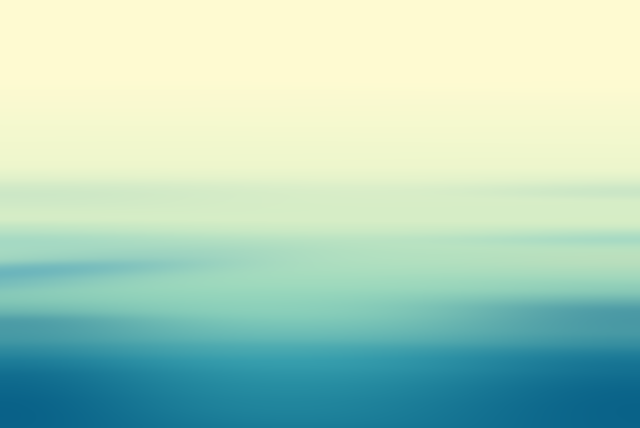
This background is drawn by a WebGL 1 fragment shader. Its source:

```glsl
precision highp float;
// A hazy blurred seascape: cream sky melting through mint into deep teal.
// A piecewise vertical ramp sets the base, wide soft Gaussian smears tint
// both sides, and layered sines add faint horizontal streaks.

uniform vec2 u_resolution;

// Ramp colours, from the bottom to the top
const vec3 DEEP_TEAL   = vec3(0.11, 0.50, 0.60);
const vec3 MID_TEAL    = vec3(0.17, 0.58, 0.65);
const vec3 BRIGHT_TEAL = vec3(0.23, 0.64, 0.69);
const vec3 AQUA        = vec3(0.45, 0.76, 0.72);
const vec3 SEA_GREEN   = vec3(0.53, 0.81, 0.73);
const vec3 MINT        = vec3(0.61, 0.85, 0.74);
const vec3 PALE_MINT   = vec3(0.75, 0.90, 0.76);
const vec3 HAZE        = vec3(0.84, 0.93, 0.775);
const vec3 HAZE_TOP    = vec3(0.87, 0.94, 0.79);
const vec3 LIME_CREAM  = vec3(0.93, 0.965, 0.80);
const vec3 WARM_CREAM  = vec3(0.96, 0.975, 0.81);
const vec3 CREAM       = vec3(0.997, 0.98, 0.82);

// Smear colours
const vec3 ABYSS      = vec3(0.02, 0.36, 0.52);
const vec3 SLATE_TEAL = vec3(0.20, 0.52, 0.63);
const vec3 SKY_BLUE   = vec3(0.36, 0.67, 0.74);
const vec3 COOL_MINT  = vec3(0.60, 0.83, 0.77);
const vec3 GREY_MINT  = vec3(0.77, 0.89, 0.77);
const vec3 PALE_SAND  = vec3(0.79, 0.89, 0.74);

const float STREAK_WARP = 0.003;  // height shift of the streaks
const float SMEAR_TILT  = 0.10;   // rise of the blue smear to the right

// Linear step, giving the ramp no plateaus
float ramp(float low, float high, float y) {
  return clamp((y - low) / (high - low), 0.0, 1.0);
}

vec3 verticalRamp(float y) {
  vec3 c = mix(DEEP_TEAL, MID_TEAL, ramp(0.00, 0.10, y));
  c = mix(c, BRIGHT_TEAL, ramp(0.10, 0.16, y));
  c = mix(c, AQUA,        ramp(0.16, 0.22, y));
  c = mix(c, SEA_GREEN,   ramp(0.22, 0.26, y));
  c = mix(c, MINT,        ramp(0.26, 0.32, y));
  c = mix(c, PALE_MINT,   ramp(0.32, 0.435, y));
  c = mix(c, HAZE,        ramp(0.435, 0.485, y));
  c = mix(c, HAZE_TOP,    ramp(0.51, 0.56, y));
  c = mix(c, LIME_CREAM,  ramp(0.56, 0.61, y));
  c = mix(c, WARM_CREAM,  ramp(0.61, 0.71, y));
  return mix(c, CREAM,    ramp(0.71, 0.82, y));
}

// Soft elliptical weight, 1 at the centre
float smear(vec2 p, vec2 centre, vec2 radius) {
  vec2 d = (p - centre) / radius;
  return exp(-dot(d, d));
}

// Layered sines, stretched along the horizon
float streaks(vec2 p) {
  float sum = 0.0;
  float amplitude = 1.0;
  float frequency = 55.0;
  for (int i = 0; i < 3; i++) {
    sum += amplitude * sin(p.y * frequency + 2.0 * sin(p.x * 3.0 + frequency));
    amplitude *= 0.55;
    frequency *= 1.9;
  }
  return sum;
}

void main() {
  vec2 uv = gl_FragCoord.xy / u_resolution;
  vec2 p = uv + vec2(0.0, STREAK_WARP * streaks(uv));
  vec3 color = verticalRamp(p.y);

  // Hazy bands along the horizon
  color = mix(color, GREY_MINT, 0.65 * smear(p, vec2(0.0, 0.545), vec2(0.40, 0.030)));
  color = mix(color, GREY_MINT, 0.75 * smear(p, vec2(1.0, 0.555), vec2(0.28, 0.022)));
  color = mix(color, COOL_MINT, 0.65 * smear(p, vec2(0.0, 0.435), vec2(0.30, 0.030)));
  color = mix(color, COOL_MINT, 0.65 * smear(p, vec2(1.0, 0.443), vec2(0.30, 0.018)));
  color = mix(color, PALE_SAND, 0.55 * smear(p, vec2(1.0, 0.390), vec2(0.25, 0.026)));

  // Tilted blue smear on the left
  vec2 tilted = p - vec2(0.0, SMEAR_TILT * p.x);
  color = mix(color, SKY_BLUE, 0.75 * smear(tilted, vec2(0.0, 0.358), vec2(0.33, 0.036)));

  // Dusky edges of the water, then its dark corners
  color = mix(color, SLATE_TEAL, 0.40 * smear(p, vec2(0.0, 0.245), vec2(0.22, 0.035)));
  color = mix(color, SLATE_TEAL, 0.50 * smear(p, vec2(1.0, 0.265), vec2(0.27, 0.042)));
  color = mix(color, ABYSS, 0.88 * smear(p, vec2(0.0, 0.04), vec2(0.27, 0.17)));
  color = mix(color, ABYSS, 0.86 * smear(p, vec2(1.0, 0.05), vec2(0.34, 0.18)));

  gl_FragColor = vec4(color, 1.0);
}
```
